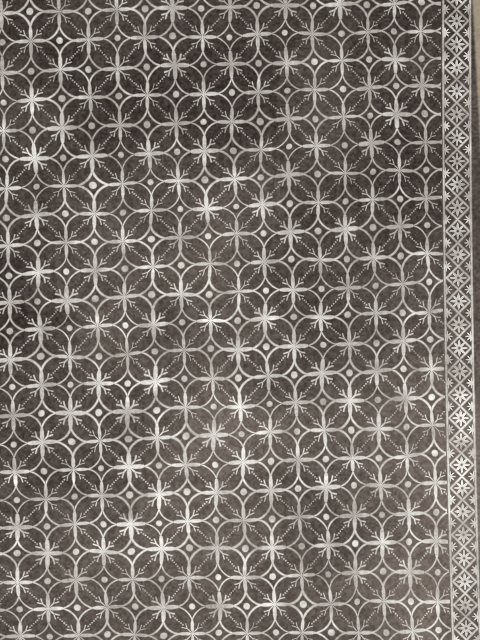
Reproduce this pattern procedurally as a Shadertoy shader.

```glsl
// Hand-drawn resist-dyed cloth: a checkerboard of snowflake stars and dotted
// concave diamonds, closed on the right by a narrow border of medallions.
// Each square is folded by symmetry and drawn with distances, then worn by noise.

const vec2  PITCH      = vec2(0.0436, 0.0445); // square size, canvas height = 1
const vec2  ANCHOR     = vec2(0.371, 0.544);   // centre of one star
const float ARC_CENTER = 0.68;                 // larger means straighter diamond sides
const float ARC_WIDTH  = 0.034;
const float DOT_RADIUS = 0.118;
const float BEAD_STEP  = 0.094;
const float BEAD_SIZE  = 0.031;
const float BORDER_HALF  = 0.021;
const float BORDER_PITCH = 0.0365;
const float WOBBLE     = 0.11;
const float GRAIN      = 0.17;
const vec3  GROUND_DARK  = vec3(0.25, 0.22, 0.205);
const vec3  GROUND_LIGHT = vec3(0.47, 0.43, 0.40);
const vec3  INK_WORN     = vec3(0.70, 0.68, 0.65);
const vec3  INK_FRESH    = vec3(0.96, 0.96, 0.93);
const vec3  BACKDROP     = vec3(0.62, 0.57, 0.50);

float hash(vec2 p) {
    return fract(sin(dot(p, vec2(127.1, 311.7))) * 43758.5453);
}

float noise(vec2 p) {
    vec2 i = floor(p), f = fract(p);
    f = f * f * (3.0 - 2.0 * f);
    return mix(mix(hash(i), hash(i + vec2(1, 0)), f.x),
               mix(hash(i + vec2(0, 1)), hash(i + vec2(1, 1)), f.x), f.y);
}

float fbm(vec2 p) {
    float sum = 0.0, amp = 0.5;
    for (int i = 0; i < 4; i++) {
        sum += amp * noise(p);
        p = p * 2.03 + 17.0;
        amp *= 0.5;
    }
    return sum / 0.9375;
}

float segment(vec2 p, vec2 a, vec2 b) {
    vec2 d = b - a;
    return length(p - a - d * clamp(dot(p - a, d) / dot(d, d), 0.0, 1.0));
}

float cover(float d, float aa) { return smoothstep(aa, -aa, d); }

// Four concave arcs around a round dot
float diamondMotif(vec2 f, vec2 jitter) {
    float radius = length(vec2(ARC_CENTER - 0.5, ARC_CENTER));
    float arcs = abs(length(abs(f) - ARC_CENTER) - radius) - ARC_WIDTH;
    return min(arcs, length(f - jitter) - DOT_RADIUS);
}

// Four broad arms and four forked twigs
float starMotif(vec2 m) {
    float armWidth = 0.036 + 0.036 * smoothstep(0.02, 0.18, m.x)
                   - 0.024 * smoothstep(0.34, 0.5, m.x);
    float arm = m.y - armWidth;
    float twig = segment(m, vec2(0), vec2(0.2)) - 0.028;
    float fork = segment(m, vec2(0.19), vec2(0.37, 0.24)) - 0.024;
    return min(arm, min(twig, fork));
}

// Beads along the diagonal that joins neighbouring stars
float beads(vec2 m) {
    float along = (0.5 - 0.5 * (m.x + m.y)) * 1.41421;
    float across = (m.x - m.y) * 0.70711;
    float k = clamp(floor(along / BEAD_STEP), 0.0, 2.0) + 0.5;
    return length(vec2(along - k * BEAD_STEP, across)) - BEAD_SIZE;
}

float fieldInk(vec2 p, float px) {
    vec2 d = p - ANCHOR;
    // Slight skew and stretch of the hanging cloth
    vec2 g = vec2(d.x + 0.03 * d.y + 0.06 * d.x * d.x,
                  d.y - d.x * (0.048 - 0.12 * d.y * d.y)) / PITCH;
    g += WOBBLE * (vec2(noise(g * 0.9), noise(g * 0.9 + 40.0)) - 0.5);
    vec2 id = floor(g + 0.5), f = g - id;
    float aa = 0.9 * px / PITCH.y;
    float thickness = 0.02 * (hash(id) - 0.5);
    if (mod(id.x + id.y, 2.0) > 0.5) {
        vec2 jitter = 0.05 * (vec2(hash(id + 3.0), hash(id + 8.0)) - 0.5);
        return cover(diamondMotif(f, jitter) - thickness, aa);
    }
    vec2 a = abs(f), m = vec2(max(a.x, a.y), min(a.x, a.y));
    return max(cover(starMotif(m) - thickness, aa), 0.8 * cover(beads(m), aa));
}

float rosette(vec2 u, float size) {
    return length(u) - size * (0.75 + 0.3 * cos(8.0 * atan(u.y, u.x)));
}

// Rails, lozenges and rayed medallions; x is measured from the border's middle
float borderInk(float x, float y, float px) {
    float rails = abs(abs(x) - BORDER_HALF) - 0.0017;
    vec2 u = vec2(x / BORDER_PITCH, fract(y / BORDER_PITCH) - 0.5);
    float lozenge = abs(abs(u.x) + abs(u.y) - 0.5) * 0.707 - 0.045;
    float center = max(rosette(u, 0.34), 0.05 - length(u));
    float corner = rosette(abs(u) - vec2(0.5), 0.22);
    float motif = min(lozenge, min(center, corner)) * BORDER_PITCH;
    return cover(min(rails, max(motif, abs(x) - BORDER_HALF)), px);
}

void mainImage(out vec4 fragColor, in vec2 fragCoord) {
    float px = 1.0 / iResolution.y;
    vec2 p = fragCoord * px;
    float bx = p.x - (0.729 - 0.0325 * p.y + 0.017 * p.y * p.y);
    float ink = bx < -BORDER_HALF - 0.003 ? fieldInk(p, px) : borderInk(bx, p.y, px);

    // Uneven dye, fading toward the lower right, and woven grain
    float blotch = fbm(p * 6.0) - 0.5;
    float grain = 0.6 * noise(p * 330.0) + 0.4 * noise(p * 170.0 + 9.0) - 0.5;
    float fade = 0.58 - 0.6 * p.y + 0.4 * p.x + 1.1 * blotch;
    vec3 ground = mix(GROUND_DARK, GROUND_LIGHT, clamp(fade, 0.0, 1.0));
    float fresh = 0.36 + 1.1 * (noise(p * 40.0) - 0.5) + 0.35 * (0.6 - p.y) + 0.5 * blotch;
    vec3 wax = mix(INK_WORN, INK_FRESH, clamp(fresh, 0.0, 1.0));
    vec3 color = mix(ground, wax, ink * 0.95) + GRAIN * grain;

    // Soft folds
    float bend = 0.008 * (noise(p * 9.0) - 0.5);
    float folds = exp(-pow((p.y - 0.499 + bend) / 0.005, 2.0))
                + exp(-pow((p.y - 0.243 - 0.02 * p.x + bend) / 0.006, 2.0))
                + 0.5 * exp(-pow((p.x - 0.25 + bend) / 0.006, 2.0));
    color *= 1.0 + folds * (0.16 * ink - 0.08);

    // Bare backdrop past the selvedge
    color = mix(color, BACKDROP + 0.1 * grain, cover(0.738 + 0.055 * (1.0 - p.y) - p.x, 2.0 * px));
    fragColor = vec4(color, 1.0);
}
```
